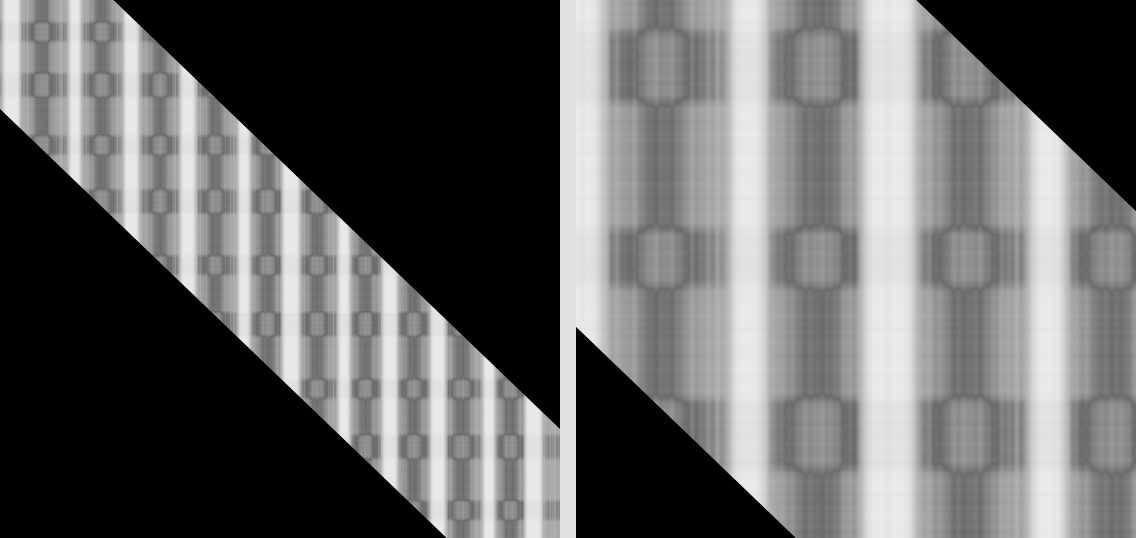
Left, the full canvas; right, a detail of the centre.
Reproduce this pattern procedurally as a Shadertoy shader.

```glsl
const float PI = 3.14159265;
const vec2 SPAN = vec2(768.0, 738.0);   // design units across the canvas
const float BAND_HALF = 0.2025;         // half width of the diagonal band
const int COLUMNS = 10;
const int ROWS = 9;

// Centre of a dark column; the spacing tightens to the right
float columnCentre(float k) {
    float a = PI * k / 9.0;
    return 58.0 + 71.33 * k + 22.0 * sin(a) + 4.5 * sin(2.0 * a);
}

// Centre of a row of beads, with a slightly uneven beat
float rowCentre(float m) {
    float a = PI * m / 8.0;
    return 42.0 + 82.0 * m - 8.0 * sin(a) - 3.0 * sin(2.0 * a) + 2.0 * cos(PI * m);
}

// One inside the half width, zero beyond the soft edge
float softBar(float offset, float halfWidth, float softness) {
    return 1.0 - smoothstep(halfWidth - softness, halfWidth + softness, abs(offset));
}

// Fine parallel lines from layered sines, about -1 to 1
float streaks(float t, float seed) {
    float slow = sin(t * 0.47 + seed + 1.5 * sin(t * 0.06));
    float mid = sin(t * 0.89 + seed * 2.3 + 2.0 * sin(t * 0.041));
    float fine = sin(t * 1.57 + seed * 4.1 + 2.0 * sin(t * 0.083));
    return 0.25 * slow + 0.35 * mid + 0.4 * fine;
}

// Height of the vertical profile: dark troughs between bright ridges
float columnProfile(float x) {
    float trough = 0.0;
    float skirt = 0.0;
    float ridge = 0.0;
    for (int i = 0; i <= COLUMNS; i++) {
        float k = float(i);
        float beat = cos(0.8 * PI * k);
        float centre = columnCentre(k);
        float ridgeX = 0.5 * (columnCentre(k - 1.0) + centre) + 1.5 - 3.0 * beat;
        ridge = max(ridge, softBar(x - ridgeX, 9.5 + 2.0 * beat, 4.5));
        if (i < COLUMNS) {
            float halfWidth = 9.2 + 0.8 * sin(1.7 * k + 0.6);
            trough = max(trough, softBar(x - centre, halfWidth, 4.5));
            skirt = max(skirt, softBar(x - centre, 18.0, 7.0));
        }
    }
    float side = 0.25 - 0.07 * skirt - 0.15 * trough;
    return mix(side, 0.49, ridge);
}

// Height of the horizontal profile: one bump for each row of beads
float rowProfile(float y) {
    float bump = 0.0;
    for (int i = 0; i < ROWS; i++) {
        float m = float(i);
        float halfHeight = 14.5 - 1.5 * cos(PI * m);
        bump = max(bump, softBar(y - rowCentre(m), halfHeight, 4.0));
    }
    return 0.175 * bump;
}

// Grey level from the difference of the two profiles
float crossTone(float column, float row) {
    float reach = 1.0 - 0.85 * smoothstep(0.17, 0.34, column);
    return 0.42 + abs(column - row * reach);
}

// Coverage of the diagonal band
float bandMask(vec2 uv, float halfWidth, float edge) {
    return 1.0 - smoothstep(halfWidth - edge, halfWidth + edge, abs(uv.x - uv.y));
}

void mainImage(out vec4 fragColor, in vec2 fragCoord) {
    vec2 uv = fragCoord / iResolution.xy;
    uv.y = 1.0 - uv.y;
    vec2 p = uv * SPAN;

    // Woven grain, weaker on the bright ridges
    float column = columnProfile(p.x);
    float calm = 1.0 - 0.75 * smoothstep(0.27, 0.45, column);
    column += 0.034 * calm * streaks(p.x, 1.3);
    float row = rowProfile(p.y) + 0.012 * streaks(p.y, 4.7);

    float tone = crossTone(column, row);
    tone += 0.008 * streaks(p.y, 2.1);

    float edge = 0.8 / iResolution.y;
    fragColor = vec4(vec3(tone * bandMask(uv, BAND_HALF, edge)), 1.0);
}
```
